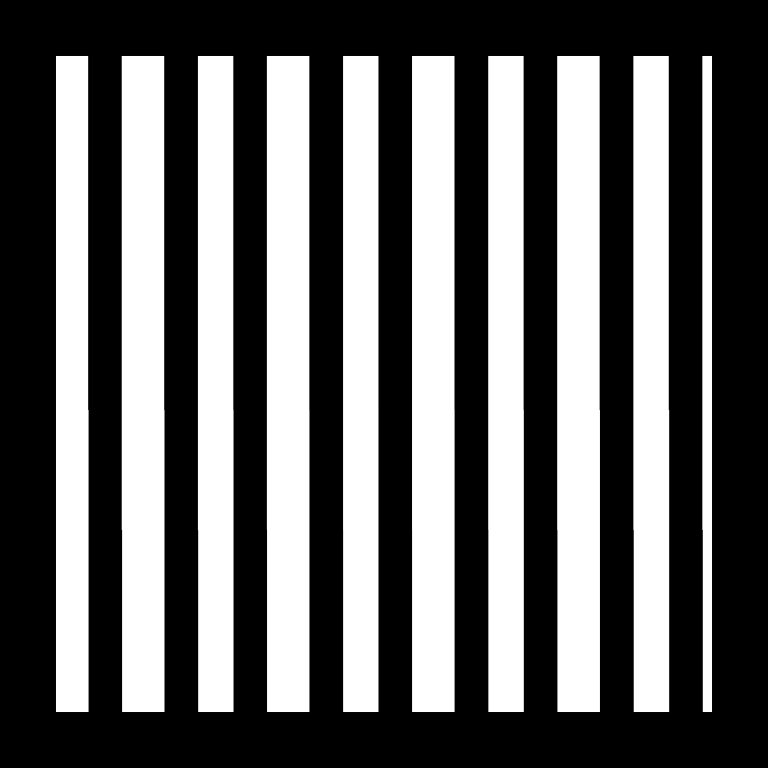
This pattern is drawn by a WebGL 2 fragment shader. Its source:

```glsl
#version 300 es
precision highp float;
// Alternating wide and narrow white vertical bars in a square black frame.

uniform vec2 u_resolution;
out vec4 fragColor;

const vec3 INK = vec3(0.0);
const vec3 PAPER = vec3(1.0);

const float FRAME = 0.0729;        // width of the black border
const float PERIOD = 0.1890;       // one wide bar, one narrow bar and two gaps
const float FIRST_WIDE = 0.1585;   // left edge of a wide bar
const float WIDE = 0.0553;
const float NARROW_START = 0.0992; // offset of the narrow bar from the wide one
const float NARROW = 0.0461;
const float GAP = 0.0438;
const float JOG = 0.0014;          // edge offset, growing away from the center

// Antialiased coverage of the interval [left, right]
float band(float x, float left, float right, float pixel) {
    return clamp(min(x - left, right - x) / pixel + 0.5, 0.0, 1.0);
}

// Tiny sideways step of an edge below the given height
float edgeJog(vec2 p, float height, float amount) {
    return amount * abs(p.x - 0.5) * step(p.y, height);
}

// Both bars of the repeating pair
float barPair(vec2 p, float pixel) {
    float x = mod(p.x - FIRST_WIDE + 0.5 * GAP, PERIOD) - 0.5 * GAP;
    float leftJog = edgeJog(p, 0.310, JOG);
    float rightJog = edgeJog(p, 0.466, JOG);
    float wide = band(x, leftJog, WIDE + rightJog, pixel);
    float narrow = band(x, NARROW_START + leftJog,
                        NARROW_START + NARROW + rightJog, pixel);
    return max(wide, narrow);
}

void main() {
    float side = min(u_resolution.x, u_resolution.y);
    float pixel = 1.0 / side;
    vec2 p = (gl_FragCoord.xy - 0.5 * u_resolution) / side + 0.5;

    // Clip the bars to the square window
    float window = band(p.x, FRAME, 1.0 - FRAME, pixel)
                 * band(p.y, FRAME, 1.0 - FRAME, pixel);

    fragColor = vec4(mix(INK, PAPER, barPair(p, pixel) * window), 1.0);
}
```
